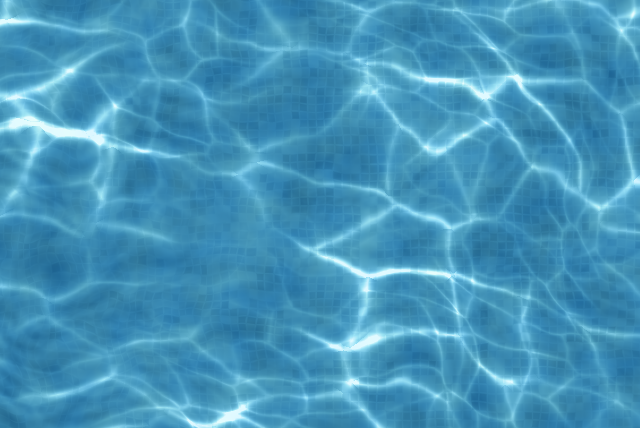
Reproduce this texture procedurally as a WebGL 2 fragment shader.

```glsl
#version 300 es
precision highp float;

uniform vec2 u_resolution;
out vec4 fragColor;

vec2 hash2(vec2 p) {
    vec3 q = fract(p.xyx * vec3(0.1031, 0.103, 0.0973));
    q += dot(q, q.yzx + 33.33);
    return fract((q.xx + q.yz) * q.zy);
}

// Layered sines, each octave bent by its cross direction
float waves(vec2 p) {
    float sum = 0.0, amp = 0.5;
    for (int i = 0; i < 5; i++) {
        p = mat2(0.8, 0.6, -0.6, 0.8) * p * 1.5 + 1.7;
        sum += amp * sin(p.x + 1.3 * sin(p.y));
        amp *= 0.65;
    }
    return sum;
}

// Cellular borders: x = distance, y = how level it runs, z = rounded distance
vec3 cellBorder(vec2 p) {
    vec2 cell = floor(p), f = p - cell, nearest = vec2(0.0);
    float best = 9.0, blend = 0.0;
    for (int y = -1; y <= 1; y++)
    for (int x = -1; x <= 1; x++) {
        vec2 g = vec2(x, y);
        vec2 r = g + 0.05 + 0.9 * hash2(cell + g) - f;
        if (dot(r, r) < best) { best = dot(r, r); nearest = r; }
    }
    vec2 border = vec2(9.0, 0.0);
    for (int y = -2; y <= 2; y++)
    for (int x = -2; x <= 2; x++) {
        vec2 g = vec2(x, y);
        vec2 r = g + 0.05 + 0.9 * hash2(cell + g) - f;
        vec2 across = r - nearest;
        if (dot(across, across) > 1e-5) {
            vec2 n = normalize(across);
            float d = dot(0.5 * (r + nearest), n);
            blend += exp(-14.0 * d);
            if (d < border.x) border = vec2(d, abs(n.y));
        }
    }
    return vec3(border, max(0.0, 0.03 - log(blend) / 14.0));
}

// Tint and grout of the refracted mosaic floor
float mosaic(vec2 p) {
    vec2 t = p * 50.0, f = abs(fract(t) - 0.5);
    float aa = 50.0 / u_resolution.y;
    float grout = smoothstep(0.44 - aa, 0.5, max(f.x, f.y));
    float tint = hash2(floor(t) + 40.0).x - 0.5;
    tint += 0.8 * (hash2(floor(t / vec2(3.0, 2.0)) + 90.0).y - 0.5);
    return mix(0.6 * tint, 0.4, 0.75 * grout);
}

vec3 waterRamp(float level) {
    vec3 ramp[8] = vec3[8](
        vec3(0.12, 0.39, 0.56), vec3(0.17, 0.46, 0.62),
        vec3(0.22, 0.53, 0.69), vec3(0.28, 0.60, 0.74),
        vec3(0.35, 0.67, 0.80), vec3(0.46, 0.77, 0.89),
        vec3(0.61, 0.89, 0.96), vec3(0.88, 0.98, 1.00));
    level = clamp(level, 0.0, 6.999);
    int i = int(level);
    return mix(ramp[i], ramp[i + 1], fract(level));
}

void main() {
    vec2 p = gl_FragCoord.xy / u_resolution.y;
    float calm = smoothstep(0.1, 0.8, p.x);

    // Surface bend, then cells long on the left and slanting on the right
    vec2 bend = vec2(waves(p * 4.0), waves(p * 4.0 + 20.0));
    vec2 curl = vec2(waves(p * 10.0 + 44.0), waves(p * 10.0 + 81.0));
    vec2 q = p + 0.036 * bend + 0.011 * curl;
    q = vec2(q.x * (2.8 + 0.9 * q.x), 6.2 * (q.y + 0.13 * q.x * q.x));

    // Bright filaments with broad halos, over a finer, fainter net
    vec3 border = cellBorder(q + 7.0);
    vec3 veil = cellBorder(q * 1.7 + 0.4 * bend.yx + 31.0);
    float strength = clamp(0.6 + 0.9 * waves(p * 4.0 + 9.0), 0.06, 1.2);
    float beam = strength * mix(0.5, 1.1, border.y);
    float core = exp(-pow(border.x / (0.025 + 0.035 * beam), 2.0));
    float halo = exp(-6.5 * border.z);
    float patches = clamp(0.5 + 0.8 * waves(p * 4.0 + 50.0), 0.0, 1.1);
    float net = (1.5 * exp(-8.0 * veil.z) + 0.7 * exp(-pow(veil.x / 0.05, 2.0))) * patches;

    // Fine ripples, strongest on the left
    float ripple = sin(p.y * 90.0 + 7.0 * waves(p * 5.0 + 3.0) + 4.0 * sin(p.x * 14.0));
    ripple *= mix(0.42, 0.16, calm) * (0.6 + 0.6 * waves(p * 6.0 + 70.0));

    vec2 shift = vec2(waves(p * 14.0 + 5.0), waves(p * 14.0 + 35.0));
    float floorTone = mosaic(p + mix(0.016, 0.005, calm) * shift);

    float level = 1.15 + (1.1 + 1.5 * strength) * halo + 2.1 * beam * core + net;
    level += 0.6 * waves(p * 5.0 + 13.0) + 0.45 * waves(p * vec2(24.0, 34.0) + 3.0 * bend);
    level += ripple + floorTone * mix(0.6, 1.0, calm);

    vec3 color = waterRamp(level);
    color += vec3(0.02, 0.012, -0.012) * waves(p * 22.0 + 60.0);
    fragColor = vec4(color, 1.0);
}
```
